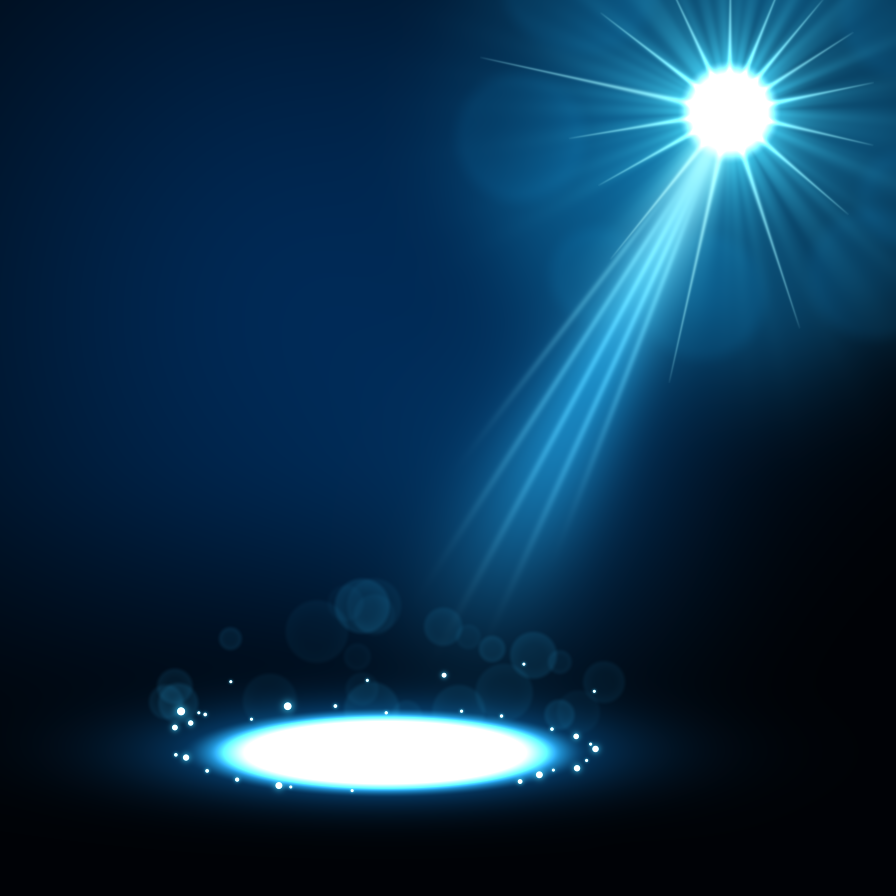
Reproduce this background procedurally as a WebGL 1 fragment shader.

```glsl
precision highp float;
// A bright lamp at the upper right throws a streaked beam onto a glowing floor pool.
// Soft gradients form the dark stage; light layers are screened on top, and loops
// place the star spikes, beam streaks, bokeh discs and sparkles.

uniform vec2 u_resolution;

const vec2 LAMP = vec2(0.814, 0.875);
const vec2 POOL = vec2(0.430, 0.160);
const vec2 POOL_RADII = vec2(0.190, 0.042);
const vec2 STAGE_CENTER = vec2(0.36, 0.65);
const float LAMP_RADIUS = 0.042;
const float HAZE_RADIUS = 0.29;
const float BEAM_ANGLE = 27.0;   // degrees from straight down, toward the left
const float BEAM_SPREAD = 0.115;
const float SPIKES = 15.0;
const float STREAKS = 5.0;
const float SPARKLES = 36.0;
const float BOKEH = 24.0;
const float HAZE_DISCS = 9.0;

const vec3 BLACK_BLUE = vec3(0.0, 0.008, 0.022);
const vec3 NAVY = vec3(0.0, 0.155, 0.315);
const vec3 BLUE = vec3(0.03, 0.34, 0.60);
const vec3 TEAL = vec3(0.04, 0.30, 0.45);
const vec3 BEAM_BLUE = vec3(0.15, 0.62, 0.86);
const vec3 CYAN = vec3(0.25, 0.80, 1.0);
const vec3 ICE = vec3(0.60, 0.93, 1.0);

float hash(vec2 p) {
  vec3 q = fract(vec3(p.xyx) * 0.1031);
  q += dot(q, q.yzx + 33.33);
  return fract((q.x + q.y) * q.z);
}

vec2 gradient(vec2 cell) {
  float a = 6.28318 * hash(cell);
  return vec2(cos(a), sin(a));
}

float gradientNoise(vec2 p) {
  vec2 i = floor(p), f = fract(p);
  vec2 u = f * f * f * (f * (f * 6.0 - 15.0) + 10.0);
  vec2 e = vec2(1.0, 0.0);
  float low = mix(dot(gradient(i), f), dot(gradient(i + e.xy), f - e.xy), u.x);
  float high = mix(dot(gradient(i + e.yx), f - e.yx), dot(gradient(i + e.xx), f - e.xx), u.x);
  return mix(low, high, u.y);
}

float gauss(float x) { return exp(-x * x); }

vec3 screen(vec3 base, vec3 light) {
  return 1.0 - (1.0 - base) * (1.0 - clamp(light, 0.0, 1.0));
}

// Translucent disc with a slightly brighter rim.
float bokehDisc(float d, float radius, float blur) {
  float fill = 1.0 - smoothstep(radius - blur, radius + blur, d);
  return fill * mix(0.65, 1.0, smoothstep(0.4, 1.0, d / radius));
}

// Unit vector for an angle measured from straight down toward the left.
vec2 downward(float degrees) {
  float a = radians(degrees);
  return vec2(-sin(a), -cos(a));
}

vec3 stage(vec2 p) {
  vec2 d = p - STAGE_CENTER;
  float shade = smoothstep(0.0, 0.5, p.y - 0.8 * max(p.x - 0.65, 0.0));
  return BLACK_BLUE + NAVY * exp(-dot(d, d) / 0.25) * shade;
}

vec3 haze(vec2 v, float r) {
  float cloud = 0.9 + 0.45 * gradientNoise(v * 6.0 + 4.0);
  float amount = exp(-pow(r / HAZE_RADIUS, 4.0)) * cloud;
  for (float i = 0.0; i < HAZE_DISCS; i++) {
    float a = 6.28318 * (i + hash(vec2(i, 3.0))) / HAZE_DISCS;
    vec2 c = vec2(cos(a), sin(a)) * mix(0.17, 0.27, hash(vec2(i, 7.0)));
    amount += 0.13 * bokehDisc(length(v - c), mix(0.045, 0.09, hash(vec2(i, 9.0))), 0.012);
  }
  return TEAL * amount;
}

vec3 beam(vec2 v) {
  vec2 axis = downward(BEAM_ANGLE);
  float along = dot(v, axis);
  float across = v.x * axis.y - v.y * axis.x;
  float ahead = max(along, 0.0);
  float fade = smoothstep(0.0, 0.06, along) * (1.0 - smoothstep(0.4, 0.8, along));
  float core = gauss(across / (0.013 + BEAM_SPREAD * ahead)) * exp(-1.5 * ahead);
  vec3 light = mix(ICE, BEAM_BLUE, smoothstep(0.06, 0.36, along)) * core * fade;
  light += BLUE * 0.28 * gauss(across / (0.04 + 0.28 * ahead)) * fade;
  for (float i = 0.0; i < STREAKS; i++) {
    vec2 dir = downward(37.4 - 5.0 * i + 0.25 * i * i);
    float t = dot(v, dir);
    float reach = 0.72 - 0.045 * (i - 2.1) * (i - 2.1);
    float line = gauss((v.x * dir.y - v.y * dir.x) / (0.0025 + 0.004 * max(t, 0.0)));
    light += ICE * 0.22 * line * smoothstep(0.08, 0.2, t) * (1.0 - smoothstep(0.45 * reach, reach, t));
  }
  return light;
}

vec3 lamp(vec2 v, float r) {
  float rays = gradientNoise(v / max(r, 0.001) * 9.0);
  float halo = exp(-max(r - LAMP_RADIUS, 0.0) / (0.047 + 0.035 * rays));
  vec3 light = CYAN * halo;
  for (float k = 0.0; k < SPIKES; k++) {
    float wobble = 6.0 * (cos(6.28318 * k / 7.0) + cos(6.28318 * k / SPIKES));
    float a = radians(360.0 / SPIKES * k + wobble - 0.5);
    vec2 dir = vec2(cos(a), sin(a));
    float reach = 0.165 + 0.12 * gauss((k - 7.0) * 1.4) + 0.15 * gauss((k - 11.2) * 0.9);
    float t = dot(v, dir);
    float taper = clamp(1.0 - t / reach, 0.0, 1.0);
    float line = gauss((v.x * dir.y - v.y * dir.x) / (0.0012 + 0.0035 * taper * taper));
    light += ICE * 0.8 * line * sqrt(taper) * step(0.0, t);
  }
  return light + (1.0 - smoothstep(0.85, 1.4, r / LAMP_RADIUS));
}

vec3 pool(vec2 p) {
  float d = length((p - POOL) / POOL_RADII);
  vec3 light = BLUE * gauss(d / 1.15) * 1.5 + CYAN * (1.0 - smoothstep(0.8, 1.2, d));
  return light + (1.0 - smoothstep(0.72, 1.04, d));
}

vec3 particles(vec2 p, float pixel) {
  vec3 light = vec3(0.0);
  for (float i = 0.0; i < BOKEH; i++) {
    float s = 2.0 * hash(vec2(i, 21.0)) - 1.0;
    float lift = 0.035 + 0.14 * hash(vec2(i, 25.0)) * (1.0 - 0.7 * s * s);
    float size = mix(0.012, 0.036, hash(vec2(i, 29.0)));
    float disc = bokehDisc(length(p - POOL - vec2(0.25 * s, lift)), size, 0.002 + pixel);
    light += BEAM_BLUE * disc * mix(0.04, 0.15, hash(vec2(i, 31.0)));
  }
  for (float i = 0.0; i < SPARKLES; i++) {
    float a = 6.28318 * (i + hash(vec2(i, 41.0))) / SPARKLES;
    float lift = 0.075 * pow(hash(vec2(i, 43.0)), 4.0);
    vec2 c = POOL + vec2(0.235 * cos(a), 0.043 * sin(a) + lift);
    float size = mix(0.0013, 0.0042, pow(hash(vec2(i, 47.0)), 3.0));
    float d = length(p - c);
    light += 1.0 - smoothstep(size - pixel * 0.5, size + pixel, d);
    light += CYAN * 0.5 * gauss(d / (size * 1.8));
  }
  return light;
}

void main() {
  vec2 p = gl_FragCoord.xy / u_resolution.y;
  vec2 v = p - LAMP;
  float r = length(v);
  vec3 color = screen(stage(p), haze(v, r));
  color = screen(color, beam(v));
  color = screen(color, lamp(v, r));
  color = screen(color, pool(p));
  color = screen(color, particles(p, 1.0 / u_resolution.y));
  gl_FragColor = vec4(color, 1.0);
}
```
